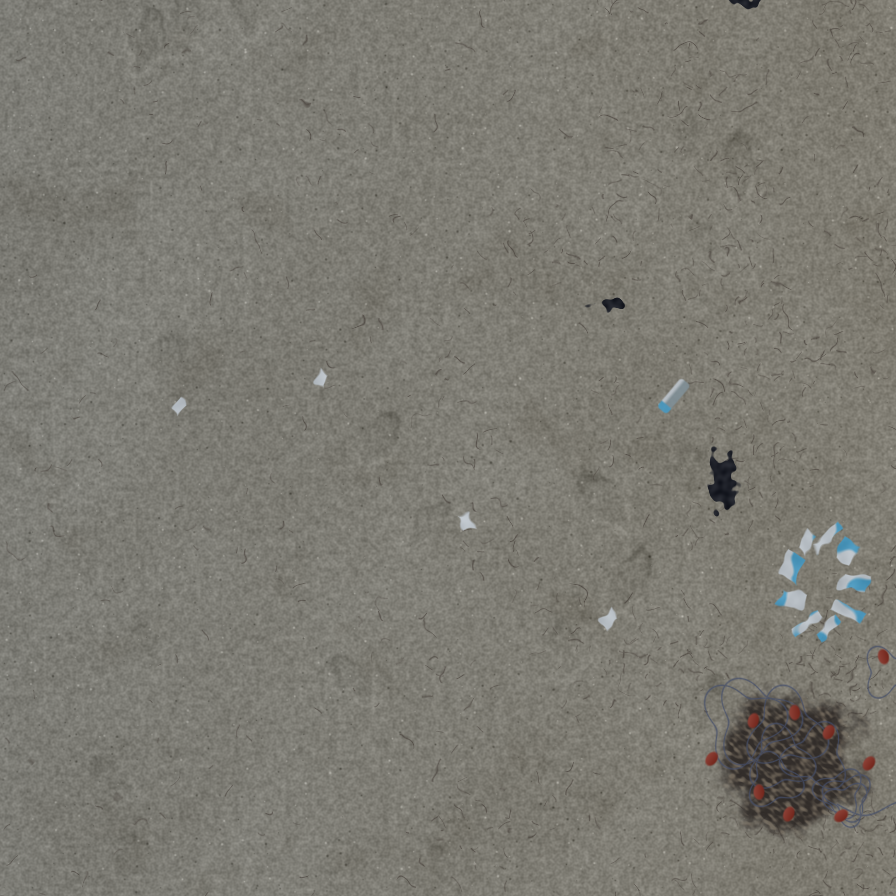
Write a three.js fragment shader that draws this texture.

```glsl
// Littered beach sand seen from above: grainy gradient-noise sand with damp
// patches, footprints and curled twigs, plus a tangled net with floats,
// torn plastic scraps, a bottle and dark rags built from distance functions.
#define SAND_LIGHT vec3(0.515, 0.51, 0.48)
#define SAND_DARK vec3(0.445, 0.435, 0.4)
#define TWIG_COLOR vec3(0.25, 0.22, 0.2)
#define ROPE_COLOR vec3(0.27, 0.31, 0.42)
#define FLOAT_COLOR vec3(0.5, 0.2, 0.16)
#define WHITE vec3(0.74, 0.77, 0.8)
#define BLUE vec3(0.28, 0.6, 0.76)
#define RAG_COLOR vec3(0.11, 0.12, 0.15)
#define NET_CENTER vec2(0.882, 0.148)
#define SCRAP_CENTER vec2(0.918, 0.35)
#define GRAIN 0.075
#define SOFT 0.0013

varying vec2 vUv;

vec2 hash(vec2 p) {
  vec3 h = fract(p.xyx * vec3(0.1031, 0.103, 0.0973));
  h += dot(h, h.yzx + 33.33);
  return fract((h.xx + h.yz) * h.zy);
}
float slope(vec2 cell, vec2 offset) {
  float a = 6.2832 * hash(cell).x;
  return dot(vec2(cos(a), sin(a)), offset);
}
float noise(vec2 p) {
  vec2 i = floor(p), f = fract(p), e = vec2(1.0, 0.0);
  vec2 u = f * f * (3.0 - 2.0 * f);
  return mix(mix(slope(i, f), slope(i + e, f - e), u.x),
             mix(slope(i + e.yx, f - e.yx), slope(i + 1.0, f - 1.0), u.x), u.y);
}
float fbm(vec2 p) {
  float sum = 0.0, gain = 0.55;
  for (int i = 0; i < 5; i++) {
    sum += gain * noise(p);
    p = mat2(1.6, 1.2, -1.2, 1.6) * p + 7.3;
    gain *= 0.55;
  }
  return sum;
}
vec2 turn(vec2 p, float a) { return mat2(cos(a), -sin(a), sin(a), cos(a)) * p; }
float fill(float d) { return 1.0 - smoothstep(-SOFT, SOFT, d); }
float box(vec2 p, vec2 size) {
  vec2 d = abs(p) - size;
  return length(max(d, 0.0)) + min(max(d.x, d.y), 0.0);
}
float ellipse(vec2 p, vec2 radii) { return (length(p / radii) - 1.0) * min(radii.x, radii.y); }

// Bent strands, one per cell, clustered and denser to the right
float twigs(vec2 p, float cells, float amount) {
  vec2 q = p + 0.007 * vec2(noise(p * 75.0), noise(p * 75.0 + 31.0));
  float cover = 0.0;
  for (int k = 0; k < 9; k++) {
    vec2 id = floor(q * cells) + vec2(k - k / 3 * 3, k / 3) - 1.0;
    vec2 h = hash(id + cells), g = hash(id + cells + 57.0);
    vec2 center = (id + h) / cells;
    float density = amount * mix(0.1, 1.0, smoothstep(0.2, 1.0, center.x))
                  * smoothstep(-0.25, 0.35, noise(center * 9.0));
    vec2 l = turn(q - center, g.x * 6.2832);
    l.y += (h.x - 0.5) * 90.0 * l.x * l.x;
    float d = length(vec2(max(abs(l.x) - (0.1 + 0.3 * h.y) / cells, 0.0), l.y));
    cover = max(cover, step(g.y, density) * (0.35 + 0.5 * h.x) * fill(d - 0.0004));
  }
  return cover;
}

// Pale shell grains and dark crumbs, as signed brightness
float specks(vec2 p, float cells) {
  vec2 id = floor(p * cells), h = hash(id + 11.0), g = hash(id + 83.0);
  float d = length(p * cells - id - 0.25 - 0.5 * h) / cells - 0.0012 * g.x;
  return step(g.y, 0.22) * fill(d) * (h.x > 0.55 ? 0.16 : -0.15);
}

// Shallow dents with a dark upper rim and a pale lower one
float footprints(vec2 p) {
  float shade = 0.0, wobble = 0.009 * noise(p * 55.0);
  for (int i = 0; i < 20; i++) {
    vec2 h = hash(vec2(i, 5)), g = hash(vec2(i, 19));
    vec2 l = turn(p - vec2(0.08 + 0.75 * h.x, h.y), (g.x - 0.5) * 1.8);
    float d = ellipse(l, vec2(0.016, 0.032) * (0.7 + 0.5 * g.y)) + wobble;
    float rim = exp(-d * d * 130000.0) * clamp(l.y * 45.0, -0.6, 1.2);
    shade -= (0.3 + 0.7 * g.y) * (0.022 * smoothstep(0.004, -0.008, d) + 0.075 * rim);
  }
  return shade;
}

vec3 sand(vec2 p) {
  float streak = fbm(turn(p, 0.75) * vec2(3.0, 13.0));
  float damp = smoothstep(0.1, 0.42, fbm(p * 11.0 + 40.0));
  float dark = 0.28 + 0.55 * fbm(p * 5.0) + 0.4 * streak + 0.45 * damp;
  vec3 c = mix(SAND_LIGHT, SAND_DARK, clamp(dark, 0.0, 1.0));
  c += vec3(0.01, 0.0, -0.014) * (p.x - 0.4);
  float arc = length(p - vec2(0.13, 0.4)) - 0.41;
  c += 0.014 * exp(-1600.0 * arc * arc) * smoothstep(0.12, 0.03, abs(p.x - 0.12)) * sin(arc * 560.0);
  c += GRAIN * (noise(p * 210.0) + 0.8 * noise(p * 370.0)) + 0.05 * noise(p * 85.0);
  return c + footprints(p) + specks(p, 75.0) + specks(p + 0.37, 43.0);
}

// Ragged dark cloth
float rag(vec2 p, vec2 radii) { return fill(ellipse(p, radii) + 0.014 * noise(vUv * 95.0)); }

// Fibrous heap, looped ropes and red floats
vec3 net(vec2 p, vec3 c) {
  vec2 l = p - NET_CENTER;
  float edge = length(l) - 0.074 + 0.05 * fbm(p * 22.0);
  float fiber = noise(p * vec2(120.0, 190.0)) + noise(turn(p, 0.8) * vec2(260.0, 90.0));
  vec3 tangle = mix(vec3(0.17, 0.15, 0.14), vec3(0.43, 0.39, 0.34), smoothstep(-0.35, 0.75, fiber));
  c = mix(c, tangle, 0.92 * smoothstep(0.016, -0.014, edge));
  float rope = max(abs(p.y - 0.098 - 0.008 * sin(p.x * 70.0)), 0.935 - p.x);
  for (int i = 0; i < 10; i++) {
    vec2 h = hash(vec2(i, 71));
    vec2 q = i == 9 ? p - vec2(0.99, 0.25) : l - (h - 0.5) * vec2(0.15, 0.12);
    float wave = 1.0 + 0.28 * sin(3.0 * atan(q.y, q.x) + 6.0 * h.x);
    rope = min(rope, abs(length(q) - (0.018 + 0.026 * h.y) * wave));
  }
  c = mix(c, ROPE_COLOR, 0.8 * fill(rope - 0.0008));
  for (int i = 0; i < 9; i++) {
    vec2 h = hash(vec2(i, 29));
    vec2 spot = i == 8 ? vec2(0.104, 0.119) : turn(vec2(0.045 + 0.05 * h.x, 0.0), float(i) * 0.8);
    vec2 q = turn(l - spot, h.y * 3.0);
    c = mix(c, FLOAT_COLOR + 9.0 * q.y, fill(ellipse(q, vec2(0.0085, 0.006))));
  }
  return c;
}

// Torn sheets in a loose ring, then a few strays
vec3 scraps(vec2 p, vec3 c) {
  float tear = 0.006 * noise(p * 70.0);
  for (int i = 0; i < 13; i++) {
    float n = float(i);
    vec2 h = hash(vec2(i, 47)), g = hash(vec2(i, 91));
    bool stray = i > 8;
    vec2 spot = stray ? vec2(0.16 * n - 1.24, 0.08 + 0.5 * h.y)
                      : SCRAP_CENTER + vec2(0.036, 0.052) * vec2(cos(n * 0.7), sin(n * 0.7));
    vec2 q = turn(p - spot, (h.x - 0.5) * 2.4);
    vec2 size = stray ? vec2(0.003, 0.005) + 0.005 * g.x : vec2(0.003, 0.011) + 0.008 * g;
    float blue = stray ? 0.0 : smoothstep(0.05, 0.25, noise(p * 42.0 + n));
    c = mix(c, mix(WHITE, BLUE, blue) + 16.0 * tear, 0.92 * fill(box(q + vec2(0.25 * q.y, 0.0), size) + tear));
  }
  return c;
}

vec3 bottle(vec2 p, vec3 c) {
  vec2 q = turn(p - vec2(0.752, 0.558), 0.87);
  vec3 shell = mix(vec3(0.5, 0.56, 0.59), WHITE, smoothstep(0.0, 0.005, q.y));
  shell = mix(BLUE, shell, smoothstep(-0.014, -0.011, q.x));
  return mix(c, shell, 0.9 * fill(box(q, vec2(0.017, 0.003)) - 0.004));
}

void main() {
  vec2 p = vUv;
  float strands = max(twigs(p, 26.0, 0.75), max(twigs(p, 47.0, 0.65), twigs(p, 70.0, 0.5)));
  vec3 c = mix(sand(p), TWIG_COLOR, strands);
  float cloth = max(rag(p - vec2(0.807, 0.46), vec2(0.014, 0.031)), rag(p - vec2(0.83, 1.0), vec2(0.016, 0.008)));
  cloth = max(cloth, rag(p - vec2(0.682, 0.663), vec2(0.014, 0.006)));
  c = mix(c, RAG_COLOR + 0.1 * noise(p * 130.0), cloth);
  gl_FragColor = vec4(clamp(bottle(p, scraps(p, net(p, c))), 0.0, 1.0), 1.0);
}
```
